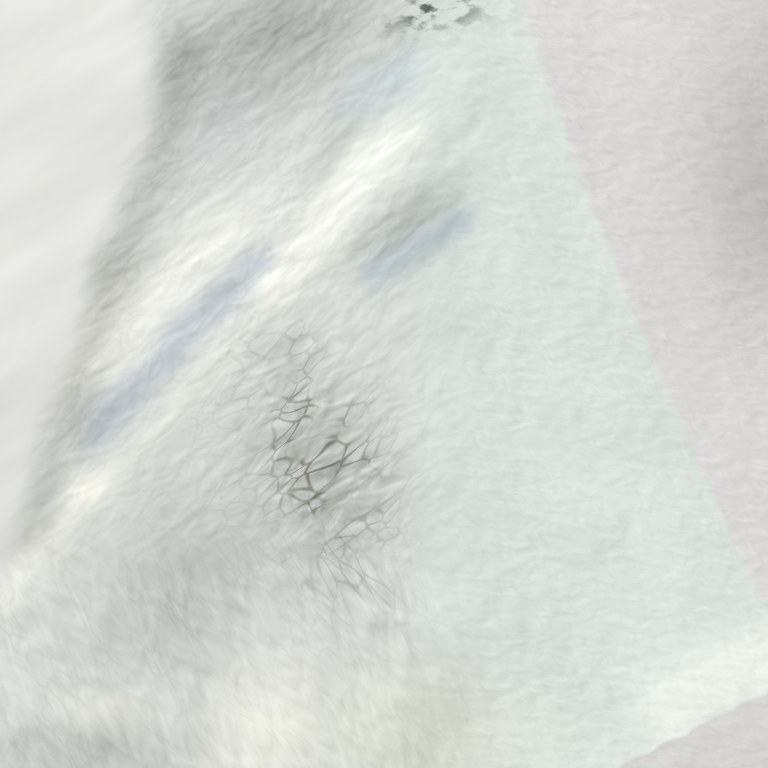
Give the GLSL for this texture, as a WebGL 1 fragment shader.

```glsl
precision highp float;
// Pale ice sheet seen from above: a soft cloud, diagonal snow ridges, a cracked
// grey hollow and two lilac areas behind seams. Broad tones come from soft blobs
// and bands; the surface from embossed noise and stretched cell cracks.

uniform vec2 u_resolution;

const vec3 MINT   = vec3(0.855, 0.885, 0.862);
const vec3 SNOW   = vec3(0.842, 0.853, 0.835);
const vec3 LILAC  = vec3(0.862, 0.850, 0.850);
const vec3 CLOUD  = vec3(0.900, 0.902, 0.882);
const vec3 SHADE  = vec3(0.25, 0.25, 0.26);
const vec3 BLUE   = vec3(0.17, 0.13, 0.06);
const vec3 GLOW   = vec3(0.13, 0.12, 0.10);
const float CELLS = 62.0;
const float EMBOSS = 0.13;
const float CRACK = 0.22;

vec2 hash2(vec2 p) {
  vec3 q = fract(p.xyx * vec3(0.1031, 0.1030, 0.0973));
  q += dot(q, q.yzx + 33.33);
  return fract((q.xx + q.yz) * q.zy);
}

float noise(vec2 p) {
  vec2 i = floor(p), f = fract(p);
  f = f * f * (3.0 - 2.0 * f);
  return mix(mix(hash2(i).x, hash2(i + vec2(1, 0)).x, f.x),
             mix(hash2(i + vec2(0, 1)).x, hash2(i + vec2(1, 1)).x, f.x), f.y);
}

float fbm(vec2 p) {
  float sum = 0.0, amp = 0.5;
  for (int i = 0; i < 4; i++) {
    sum += amp * noise(p);
    p = mat2(1.6, 1.2, -1.2, 1.6) * p + 7.3;
    amp *= 0.5;
  }
  return sum;
}

vec2 turn(vec2 p, float a) {
  float c = cos(a), s = sin(a);
  return vec2(c * p.x + s * p.y, c * p.y - s * p.x);
}

// Soft ellipse with its long axis at angle a.
float blob(vec2 p, vec2 centre, vec2 radius, float a) {
  vec2 q = turn(p - centre, a) / radius;
  return exp(-dot(q, q));
}

// Soft stroke between two points.
float band(vec2 p, vec2 a, vec2 b, float width) {
  vec2 d = b - a;
  float t = clamp(dot(p - a, d) / dot(d, d), 0.0, 1.0);
  float r = length(p - a - d * t) / width;
  return exp(-r * r);
}

// Distance to the nearest border between scattered cells.
float cellBorder(vec2 p) {
  vec2 i = floor(p), f = fract(p);
  float near = 8.0, next = 8.0;
  for (int y = -1; y <= 1; y++) {
    for (int x = -1; x <= 1; x++) {
      vec2 o = vec2(float(x), float(y));
      float d = length(o + hash2(i + o) - f);
      next = min(next, max(near, d));
      near = min(near, d);
    }
  }
  return next - near;
}

// x: lit relief, y: cracks, both drawn out along angle a.
vec2 surface(vec2 p, float a, float stretch) {
  vec2 q = turn(p, a) * CELLS * vec2(1.0 / stretch, 1.3);
  q += 0.9 * vec2(noise(q * 0.6), noise(q * 0.6 + 19.0));
  vec2 lightStep = turn(vec2(-0.30, 0.36), a);
  float relief = fbm(q) - fbm(q + lightStep);
  float crack = 1.0 - smoothstep(0.02, 0.24, cellBorder(q * 0.85));
  return vec2(relief, crack * smoothstep(0.3, 0.65, noise(q * 0.5 + 41.0)));
}

void main() {
  vec2 uv = gl_FragCoord.xy / u_resolution;
  vec2 p = uv + 0.035 * (vec2(fbm(uv * 9.0), fbm(uv * 9.0 + 31.0)) - 0.47);
  float drop = 1.0 - uv.y;

  // Regions: curved seam at right, corner seam below, cloud at left.
  float seamX = 0.677 + 0.32 * drop + 0.11 * drop * drop;
  float beyond = smoothstep(-0.006, 0.008, uv.x - seamX);
  float cornerY = 0.5 * (uv.x - 0.80) + 0.012 * (noise(uv * 45.0) - 0.5);
  float corner = 1.0 - smoothstep(-0.003, 0.004, uv.y - cornerY);
  float lilac = max(beyond, corner);
  float cloudX = min(0.20, -0.075 + 0.33 * p.y);
  float cloud = 1.0 - smoothstep(-0.035, 0.025, p.x - cloudX);

  // Broad shadows, blue hollows and bright ridges.
  float hollow = blob(p, vec2(0.42, 0.39), vec2(0.16, 0.075), 1.9);
  float shade = 0.46 * hollow
    + 0.62 * blob(p, vec2(0.37, 0.96), vec2(0.13, 0.075), 0.5)
    + 0.42 * band(p, vec2(0.03, 0.32), vec2(0.13, 0.62), 0.045)
    + 0.45 * band(p, vec2(0.14, 0.66), vec2(0.24, 0.93), 0.038)
    + 0.34 * blob(p, vec2(0.24, 0.24), vec2(0.15, 0.10), 0.9)
    + 0.30 * blob(p, vec2(0.10, 0.02), vec2(0.13, 0.045), 0.0)
    + 0.30 * blob(p, vec2(0.55, 0.72), vec2(0.10, 0.035), 0.6)
    + 0.22 * blob(p, vec2(0.57, 0.06), vec2(0.10, 0.05), 0.8);
  float blue = 0.55 * band(p, vec2(0.13, 0.44), vec2(0.33, 0.66), 0.028)
    + 0.5 * band(p, vec2(0.49, 0.65), vec2(0.60, 0.71), 0.022)
    + 0.4 * blob(p, vec2(0.50, 0.89), vec2(0.07, 0.03), 0.7)
    + 0.2 * blob(p, vec2(0.28, 0.83), vec2(0.12, 0.05), 0.8);
  float glow = 0.75 * band(p, vec2(0.14, 0.53), vec2(0.29, 0.69), 0.045)
    + 0.65 * band(p, vec2(0.0, 0.22), vec2(0.12, 0.36), 0.025)
    + 0.40 * band(p, vec2(0.12, 0.36), vec2(0.36, 0.63), 0.022)
    + 0.65 * band(p, vec2(0.36, 0.63), vec2(0.52, 0.83), 0.035)
    + 0.65 * blob(p, vec2(0.33, 0.05), vec2(0.06, 0.10), -0.3)
    + 0.35 * blob(p, vec2(0.13, 0.08), vec2(0.09, 0.03), 0.0)
    + 0.50 * band(p, vec2(0.88, 0.07), vec2(1.0, 0.15), 0.06);

  // Wispy ridges fanning through the upper middle.
  vec2 along = turn(p, 0.66);
  float wisps = fbm(along * vec2(7.0, 48.0)) - 0.47;
  float wispZone = blob(p, vec2(0.43, 0.74), vec2(0.22, 0.12), 0.8);

  // Surface directions: rising in the middle, steep below, level at right.
  vec2 rising = surface(uv, 0.65, 1.7);
  vec2 steep = surface(uv + 3.0, 2.15, 1.9);
  vec2 level = surface(uv * 1.2 + 7.0, -0.25, 1.4);
  vec2 grain = mix(rising, steep, smoothstep(0.36, 0.22, uv.y));
  grain = mix(grain, level, smoothstep(0.50, 0.68, uv.x));
  float rough = 0.42 + 0.75 * hollow + 0.35 * shade - 0.12 * smoothstep(0.5, 0.75, uv.x);
  rough *= 1.0 - 0.9 * cloud;

  vec3 color = mix(SNOW, MINT, smoothstep(0.30, 0.72, uv.x));
  color -= SHADE * shade + BLUE * blue;
  color += GLOW * glow + 0.26 * wisps * wispZone;
  color += vec3(0.02, 0.015, -0.015) * blob(p, vec2(0.53, 0.04), vec2(0.18, 0.08), 0.0);
  float darkFlecks = blob(p, vec2(0.57, 0.99), vec2(0.055, 0.025), 0.3);
  color -= 0.5 * darkFlecks * smoothstep(0.42, 0.65, fbm(uv * vec2(45.0, 80.0)));

  float streak = fbm(turn(uv, 0.55) * vec2(5.0, 20.0)) - 0.47;
  vec3 cloudColor = CLOUD + 0.09 * streak - 0.035 * smoothstep(0.65, 0.35, uv.y);
  color = mix(color, cloudColor, cloud);

  float rightShade = 0.10 * blob(uv, vec2(1.0, 0.76), vec2(0.09, 0.20), 0.0);
  vec3 lilacColor = LILAC - rightShade + 0.04 * (fbm(uv * 7.0) - 0.47);
  color = mix(color, lilacColor - 0.02 * corner, lilac);

  color += 0.05 * (fbm(uv * 14.0) - 0.47) * (1.0 - cloud) * (1.0 - lilac);
  color += EMBOSS * 2.2 * grain.x * rough;
  color -= CRACK * grain.y * rough * (0.16 + 0.7 * hollow) * vec3(0.96, 0.98, 1.05);
  gl_FragColor = vec4(clamp(color, 0.0, 1.0), 1.0);
}
```
